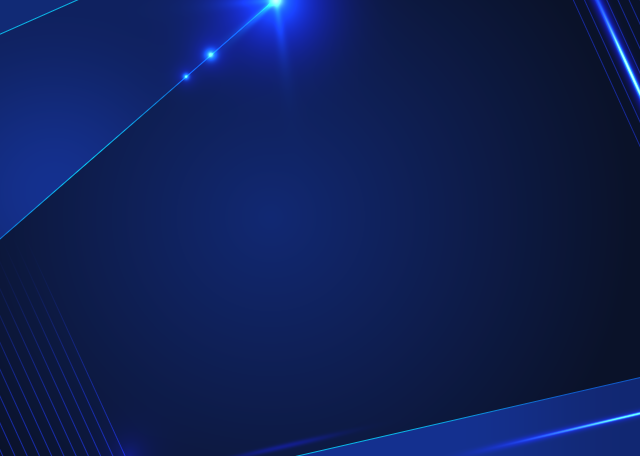
This background is drawn by a Shadertoy shader. Its source:

```glsl
// Dark blue backdrop with slanted panels, bright cyan edges and fine diagonal lines.
// Panels are signed half-planes; hatching repeats with fract; flares and streaks
// are exponential or Gaussian glows added on top.

const float ASPECT = 1.4066;               // design width for a height of 1
const float LINE = 0.0011;                 // half width of fine lines

const vec3 CENTER_BLUE = vec3(0.068, 0.158, 0.450);
const vec3 OUTER_NAVY  = vec3(0.040, 0.070, 0.160);
const vec3 PANEL_LIGHT = vec3(0.080, 0.190, 0.560);
const vec3 PANEL_DARK  = vec3(0.060, 0.130, 0.370);
const vec3 CYAN        = vec3(0.040, 0.780, 0.960);
const vec3 EDGE_BLUE   = vec3(0.060, 0.380, 0.840);
const vec3 HATCH_BLUE  = vec3(0.110, 0.200, 0.820);
const vec3 GLOW_BLUE   = vec3(0.060, 0.040, 0.800);

const vec2 HALO_CENTER = vec2(0.595, 0.524);
const vec2 FLARE       = vec2(0.607, 1.000);
const vec2 UPPER_A = vec2(0.0, 0.476),  UPPER_B = vec2(0.603, 1.0);
const vec2 CORNER_A = vec2(0.0, 0.925), CORNER_B = vec2(0.170, 1.0);
const vec2 LOWER_A = vec2(0.654, 0.0),  LOWER_B = vec2(ASPECT, 0.172);
const vec2 STREAK_A = vec2(1.007, 0.0), STREAK_B = vec2(ASPECT, 0.0934);
const vec2 FAINT_A = vec2(0.531, 0.0),  FAINT_B = vec2(0.824, 0.066);

const float HATCH_SLANT = 0.457;           // sideways run per unit of height
const float HATCH_COS   = 0.909;           // turns sideways offset into distance
const float LEFT_START  = 0.275, LEFT_GAP  = 0.0269;
const float RIGHT_START = 1.260, RIGHT_GAP = 0.0245;
const float BEAM_AT     = 1.313;

// Signed distance to the line through a and b, positive on its left.
float side(vec2 p, vec2 a, vec2 b) {
    vec2 t = normalize(b - a), q = p - a;
    return t.x * q.y - t.y * q.x;
}

float fill(float d, float px) { return clamp(d / px + 0.5, 0.0, 1.0); }
float stroke(float d, float px) { return fill(LINE - abs(d), px); }
float bell(float x, float w) { return exp(-x * x / (w * w)); }

// Distance to the nearest of evenly spaced lines.
float hatch(float u, float gap) {
    return (abs(fract(u / gap + 0.5) - 0.5)) * gap * HATCH_COS;
}

// Ray that fades along its direction.
float ray(vec2 q, vec2 dir, float len, float width) {
    vec2 t = normalize(dir);
    float along = dot(q, t), across = t.x * q.y - t.y * q.x;
    return bell(across, width + 0.06 * max(along, 0.0))
         * exp(-max(along, 0.0) / len) * smoothstep(-0.01, 0.01, along);
}

// Small glint with a pale core.
vec3 glint(vec2 q, float size) {
    float r = length(q);
    return GLOW_BLUE * 0.7 * exp(-r / (size * 1.8))
         + CYAN * 0.65 * bell(r, size) + 0.45 * bell(r, size * 0.4);
}

void mainImage(out vec4 fragColor, in vec2 fragCoord) {
    vec2 p = fragCoord / iResolution.xy * vec2(ASPECT, 1.0);
    float px = 1.0 / iResolution.y;

    // Radial backdrop
    float r = length(p - HALO_CENTER);
    vec3 col = mix(CENTER_BLUE, OUTER_NAVY, clamp(r / 0.8, 0.0, 1.0));

    // Hatching at lower left
    float u = p.x + HATCH_SLANT * p.y;
    float mask = fill(LEFT_START + 2.0 * LINE - u, px);
    float fade = 1.0 - smoothstep(0.02, 0.50, p.y);
    col = mix(col, HATCH_BLUE, 0.75 * fade * mask * stroke(hatch(u - LEFT_START, LEFT_GAP), px));
    col += GLOW_BLUE * 0.35 * exp(-length(p - vec2(0.284, 0.0)) / 0.035);

    // Hatching and light beam at upper right
    float v = p.x + HATCH_SLANT * (p.y - 1.0);
    mask = fill(v - RIGHT_START + 2.0 * LINE, px);
    mask *= 1.0 - bell(v - BEAM_AT, 0.010);
    col = mix(col, HATCH_BLUE, 0.65 * mask * stroke(hatch(v - RIGHT_START, RIGHT_GAP), px));
    float beam = (v - BEAM_AT) * HATCH_COS;
    float heat = bell(p.y - 0.835, 0.10);
    col += GLOW_BLUE * 0.75 * bell(beam, 0.014);
    col += CYAN * (0.2 + 0.7 * heat) * bell(beam, 0.005) + 0.7 * heat * bell(beam, 0.0025);

    // Upper left panel and corner
    float upper = side(p, UPPER_A, UPPER_B);
    float corner = side(p, CORNER_A, CORNER_B);
    vec3 panel = mix(PANEL_LIGHT, PANEL_DARK, smoothstep(0.0, 0.42, length(p - vec2(0.12, 0.58))));
    panel = mix(panel, vec3(0.065, 0.165, 0.460), fill(corner, px));
    col = mix(col, panel, fill(upper, px));
    col = mix(col, CYAN, 0.9 * stroke(corner, px));
    col = mix(col, mix(EDGE_BLUE, CYAN, bell(p.x - 0.19, 0.16)), stroke(upper, px));

    // Lower right panel, its edge and streaks
    float lower = side(p, LOWER_A, LOWER_B);
    col = mix(col, mix(PANEL_LIGHT, PANEL_DARK, 0.6 * smoothstep(1.0, 1.4, p.x)), fill(-lower, px));
    col = mix(col, mix(CYAN, EDGE_BLUE, smoothstep(0.85, 1.3, p.x)), 0.9 * stroke(lower, px));
    float streak = side(p, STREAK_A, STREAK_B);
    float rise = smoothstep(1.0, ASPECT, p.x);
    col += GLOW_BLUE * 0.45 * smoothstep(0.95, 1.2, p.x) * bell(streak, 0.008);
    col += (CYAN * 0.8 + 0.3) * rise * rise * bell(streak, 0.0025);
    col += GLOW_BLUE * 0.35 * bell(side(p, FAINT_A, FAINT_B), 0.006) * bell(p.x - 0.62, 0.12);

    // Flare at the top with rays, and two glints on the panel edge
    vec2 q = p - FLARE;
    float d = length(q);
    col += GLOW_BLUE * (0.65 * bell(d, 0.13) + 0.25 * exp(-d / 0.07));
    col += CYAN * 0.85 * exp(-d / 0.028) + 0.6 * bell(d, 0.014);
    col += CYAN * 0.75 * ray(q, UPPER_A - UPPER_B, 0.06, 0.004);
    col += EDGE_BLUE * 0.7 * ray(q, vec2(0.13, -1.0), 0.065, 0.005);
    col += EDGE_BLUE * 0.5 * ray(q, vec2(-1.0, -0.08), 0.06, 0.005);
    col += glint(p - vec2(0.463, 0.880), 0.013) + glint(p - vec2(0.409, 0.832), 0.007);

    fragColor = vec4(clamp(col, 0.0, 1.0), 1.0);
}
```
